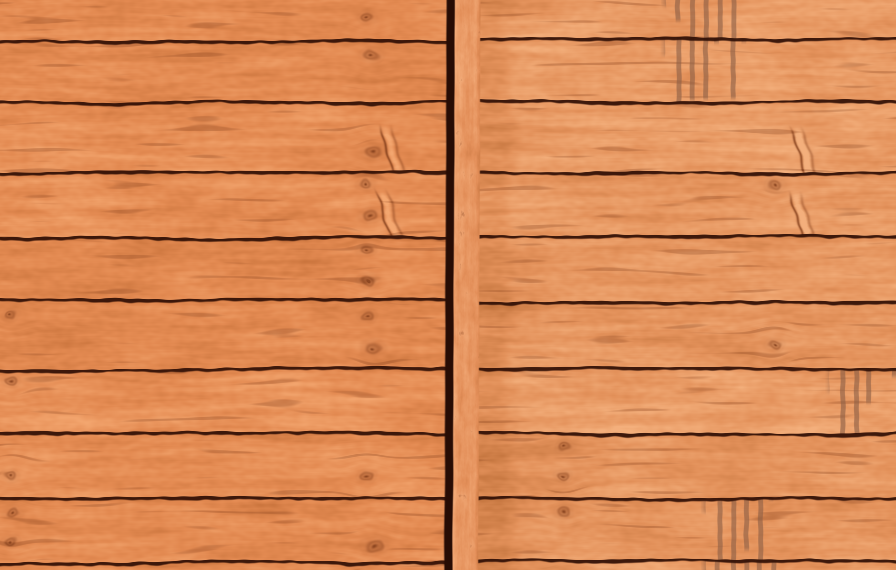
Give the GLSL for this texture, as a Shadertoy shader.

```glsl
// Overlapping stained fence boards on both sides of an upright wooden post.

#define PITCH 0.1152       // board height, canvas height = 1
#define FIRST_JOINT 0.066  // first joint, measured from the top
#define SHADOW 0.0046      // thickness of the joint shadow
#define POST_X 0.796
#define POST_WIDTH 0.045
#define GAP 0.014          // dark slot left of the post
#define WOOD_DARK vec3(0.80, 0.48, 0.27)
#define WOOD_MID vec3(0.89, 0.56, 0.35)
#define WOOD_LIGHT vec3(0.94, 0.65, 0.45)
#define KNOT_COLOR vec3(0.52, 0.25, 0.11)
#define SHADOW_COLOR vec3(0.19, 0.06, 0.02)
#define STAIN_COLOR vec3(0.55, 0.37, 0.27)

float hash(vec2 p) {
    vec3 q = fract(p.xyx * vec3(0.1031, 0.1030, 0.0973));
    q += dot(q, q.yzx + 33.33);
    return fract((q.x + q.y) * q.z);
}

float cornerSlope(vec2 cell, vec2 offset) {
    float angle = 6.2832 * hash(cell);
    return dot(vec2(cos(angle), sin(angle)), offset);
}

// Gradient noise, roughly -0.7 to 0.7
float noise(vec2 p) {
    vec2 i = floor(p), f = p - i, e = vec2(1.0, 0.0);
    vec2 u = f * f * f * (f * (f * 6.0 - 15.0) + 10.0);
    return mix(mix(cornerSlope(i, f), cornerSlope(i + e, f - e), u.x),
               mix(cornerSlope(i + e.yx, f - e.yx), cornerSlope(i + 1.0, f - 1.0), u.x), u.y);
}

float fbm(vec2 p) {
    float sum = 0.0, amp = 0.6;
    for (int i = 0; i < 4; i++) {
        sum += amp * noise(p);
        p = p * 2.03 + 17.3;
        amp *= 0.55;
    }
    return sum;
}

vec3 woodRamp(float v) {
    v = clamp(v, -0.3, 1.15);
    return v < 0.5 ? mix(WOOD_DARK, WOOD_MID, v * 2.0) : mix(WOOD_MID, WOOD_LIGHT, v * 2.0 - 1.0);
}

// Uneven lower edge of the board above joint k
float joint(float k, float side, float x) {
    float seed = k * 7.3 + side * 41.0 + 90.0;
    return FIRST_JOINT + k * PITCH + 0.012 * (hash(vec2(seed, 3.0)) - 0.4)
         + 0.007 * noise(vec2(x * 4.0, seed)) + 0.0025 * noise(vec2(x * 32.0, seed));
}

vec3 boards(vec2 p, float side, float px) {
    float k = floor((p.y - FIRST_JOINT) / PITCH);
    if (p.y < joint(k, side, p.x)) k -= 1.0;
    else if (p.y >= joint(k + 1.0, side, p.x)) k += 1.0;
    float top = joint(k, side, p.x), below = p.y - top, above = joint(k + 1.0, side, p.x) - p.y;
    float seed = k + side * 23.0 + 50.0;

    // Knots near the battens bend the grain; some boards carry a slanted scar
    vec2 q = p;
    float knot = 0.0, scar = 0.0, scarLight = 0.0;
    vec4 columns = vec4(0.03, 0.652, 1.0, 1.368);
    for (int i = 0; i < 8; i++) {
        int c = i / 2;
        float row = float(i % 2), h = hash(vec2(seed, float(i) + 4.0));
        bool present = c == 1 ? h < 0.85 : c == 0 ? h < 0.5 : c == 2 ? k > 5.5 && h < 0.6 : h < 0.22;
        vec2 d = p - vec2(columns[c] + 0.025 * (h - 0.5),
                          FIRST_JOINT + (k + 0.22 + 0.45 * row) * PITCH + 0.012 * h);
        if (present) {
            q.y -= d.y * 0.75 * exp(-dot(d, d) / 0.0012);
            vec2 e = d + 0.005 * vec2(noise(p * 50.0), noise(p * 50.0 + 9.0));
            float r = length(e * vec2(0.8, 1.15)) / (0.008 + 0.005 * h);
            knot = max(knot, exp(-r * r) * (0.68 + 0.22 * cos(r * 7.0)));
        }
        if ((c == 1 || c == 3) && row > 0.5 && k > 0.5 && k < 2.5) {
            float s = d.x - 0.024 - 0.30 * d.y + 0.006 * noise(vec2(p.y * 35.0, seed));
            float span = smoothstep(0.052, 0.025, abs(d.y));
            scar = max(scar, span * (exp(-pow(s / 0.0025, 2.0)) + 0.5 * exp(-pow((s - 0.019) / 0.003, 2.0))));
            scarLight = max(scarLight, span * exp(-pow((s - 0.009) / 0.006, 2.0)));
        }
    }

    // Long grain, wavy figure, blotches and a fine tooth
    q.y += 0.012 * noise(vec2(p.x * 3.0, p.y * 8.0 + seed));
    float grain = fbm(vec2(q.x * 3.0 + seed * 9.0, q.y * 55.0));
    float figure = sin(90.0 * q.y + 22.0 * noise(vec2(q.x * 2.2, q.y * 13.0 + seed * 3.0)));
    float blotch = fbm(vec2(p.x * 5.0 + seed * 5.0, p.y * 9.0));
    float tone = 0.56 + 0.55 * grain + 0.07 * figure + 0.45 * blotch
               + 0.22 * (hash(vec2(seed, 8.0)) - 0.5) + 0.22 * noise(p * vec2(55.0, 125.0))
               + 0.10 * side - 0.3 * exp(-below / 0.010) + 0.12 * exp(-above / 0.008);
    float fromPost = p.x - POST_X - POST_WIDTH;
    tone -= 0.3 * side * smoothstep(0.07, 0.03, fromPost + 0.04 * blotch);
    vec3 col = woodRamp(tone + 0.6 * scarLight) * mix(vec3(1.0, 0.965, 0.91), vec3(1.0, 1.015, 1.01), side);
    float crack = smoothstep(0.30, 0.48, noise(vec2(p.x * 7.0 + seed * 3.0, q.y * 85.0)));
    col = mix(col, KNOT_COLOR, clamp(knot + 0.75 * scar + 0.3 * crack, 0.0, 0.9));

    // Grey runs of stain down a few boards on the right
    float center = k < 1.0 ? 1.24 : k > 6.5 ? 1.31 : 1.53;
    if (side > 0.5 && (k < 0.5 || k > 6.5 || abs(k - 5.0) < 0.5)) {
        float cell = floor(p.x / 0.024), h = hash(vec2(cell, seed));
        float dx = abs(p.x - (cell + 0.35 + 0.3 * h) * 0.024 + 0.002 * noise(vec2(cell, p.y * 40.0)));
        float run = smoothstep(0.0055, 0.003, dx) * smoothstep(0.0, 0.012, h * 0.14 - below);
        col = mix(col, STAIN_COLOR, 0.62 * run * smoothstep(0.085, 0.065, abs(p.x - center)));
    }

    // Cast shadow under each overlapping edge
    float w = SHADOW * (1.0 + 0.9 * noise(vec2(p.x * 7.0, seed)) + 0.5 * noise(vec2(p.x * 45.0, seed)));
    float shade = max(smoothstep(w + px, w - px, below), smoothstep(px, 0.0, above));
    return mix(col, SHADOW_COLOR, 0.93 * shade);
}

vec3 post(vec2 p, float across) {
    float grain = fbm(vec2(p.x * 75.0, p.y * 5.0));
    float scuff = fbm(p * vec2(60.0, 28.0) + 31.0);
    float tone = 0.68 + 0.5 * grain + 0.55 * scuff - 0.35 * smoothstep(0.82, 1.0, across)
               + 0.25 * smoothstep(0.2, 0.0, across);
    return mix(woodRamp(tone), KNOT_COLOR, 0.45 * smoothstep(0.3, 0.55, scuff));
}

void mainImage(out vec4 fragColor, in vec2 fragCoord) {
    float px = 1.0 / iResolution.y;
    vec2 p = vec2(fragCoord.x, iResolution.y - fragCoord.y) * px;
    float x = p.x - POST_X - 0.004 * (0.5 - p.y) + 0.002 * noise(vec2(p.y * 9.0, 2.0));
    vec3 col = boards(p, step(0.5 * POST_WIDTH, x), px);
    float slot = smoothstep(-GAP - 1.5 * px, -GAP + px, x) * smoothstep(px, -px, x - 0.5 * POST_WIDTH);
    col = mix(col, SHADOW_COLOR * 0.8, slot);
    float onPost = smoothstep(-px, px, x) * smoothstep(px, -px, x - POST_WIDTH);
    col = mix(col, post(p, x / POST_WIDTH), onPost);
    fragColor = vec4(col, 1.0);
}
```
